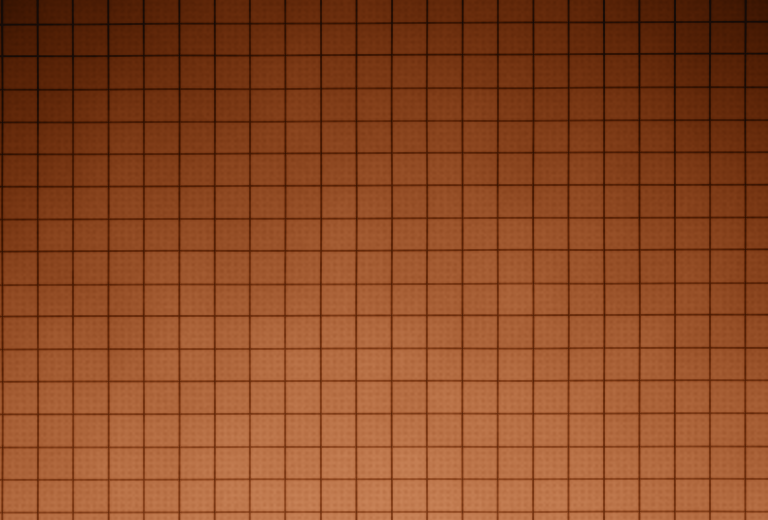
Reproduce this pattern procedurally as a WebGL 1 fragment shader.

```glsl
precision highp float;

uniform vec2 u_resolution;

float hash(vec2 p) {
    p = fract(p * vec2(0.1031, 0.1137));
    p += dot(p, p.yx + 33.33);
    return fract((p.x + p.y) * p.x * 7.31 + p.y * 17.7);
}

float noise(vec2 p) {
    vec2 i = floor(p);
    vec2 f = fract(p);
    f = f * f * (3.0 - 2.0 * f);
    return mix(mix(hash(i), hash(i + vec2(1.0, 0.0)), f.x),
               mix(hash(i + vec2(0.0, 1.0)), hash(i + 1.0), f.x), f.y);
}

// Brightness falls towards the top and the side edges
float backlight(vec2 uv) {
    float side = uv.x - 0.5;
    return 0.94 - 0.25 * uv.y - 0.42 * uv.y * uv.y
         - (0.5 + 0.8 * uv.y) * side * side;
}

vec3 amber(float light) {
    vec3 color = vec3(0.25, 0.09, 0.01) + light * vec3(0.55, 0.22, 0.04);
    return color + light * light * vec3(0.0, 0.22, 0.31);
}

void main() {
    vec2 uv = gl_FragCoord.xy / u_resolution;
    vec2 p = gl_FragCoord.xy / u_resolution.y;
    float pixel = 1.0 / u_resolution.y;

    // Grid coordinates with a slight tilt and hand-laid waviness
    vec2 pitch = vec2(0.06804, 0.0625);
    vec2 bent = p;
    bent.y -= (0.001 + 0.003 * p.y) * p.x;
    bent += 0.0012 * (vec2(noise(p * 5.0 + 11.0), noise(p * 6.0 + 47.0)) - 0.5);
    vec2 grid = (bent - vec2(0.0048, 0.0154)) / pitch;
    vec2 lineId = floor(grid + 0.5);
    vec2 lineSeed = vec2(hash(vec2(lineId.x + 20.0, 3.0)),
                         hash(vec2(7.0, lineId.y + 20.0)));
    vec2 dist = abs(grid - lineId - (lineSeed - 0.5) * vec2(0.015, 0.04)) * pitch;

    // Dark lines, unevenly inked, each with a soft shadow
    vec2 line = 1.0 - smoothstep(vec2(0.0013 - 0.5 * pixel),
                                 vec2(0.0018 + 0.7 * pixel), dist);
    vec2 wear = vec2(noise(vec2(lineId.x * 9.0 + 300.0, p.y * 45.0)),
                     noise(vec2(p.x * 45.0, lineId.y * 9.0 + 300.0)));
    vec2 ink = vec2(0.38, 0.31) * (0.75 + 0.25 * lineSeed + 0.25 * wear);
    vec2 shadow = exp(-dist * dist / 0.00003);

    // Fine threads inside every cell
    vec2 thread = cos(grid * 6.28318 * 5.0);
    float weave = 0.018 * (thread.x + thread.y) + 0.012 * thread.x * thread.y;

    float light = backlight(uv);
    light -= weave * (0.5 + 0.5 * light);
    light -= dot(shadow, vec2(0.055, 0.045));
    light -= max(line.x * ink.x, line.y * ink.y) + 0.07 * line.x * line.y;

    // Cell variation, blotches and grain
    light += 0.02 * (hash(floor(grid) + 40.0) - 0.5);
    light += 0.05 * (noise(p * 9.0 + 80.0) - 0.5);
    light += 0.04 * (noise(p * 210.0) - 0.5);

    gl_FragColor = vec4(clamp(amber(max(light, -0.3)), 0.0, 1.0), 1.0);
}
```
